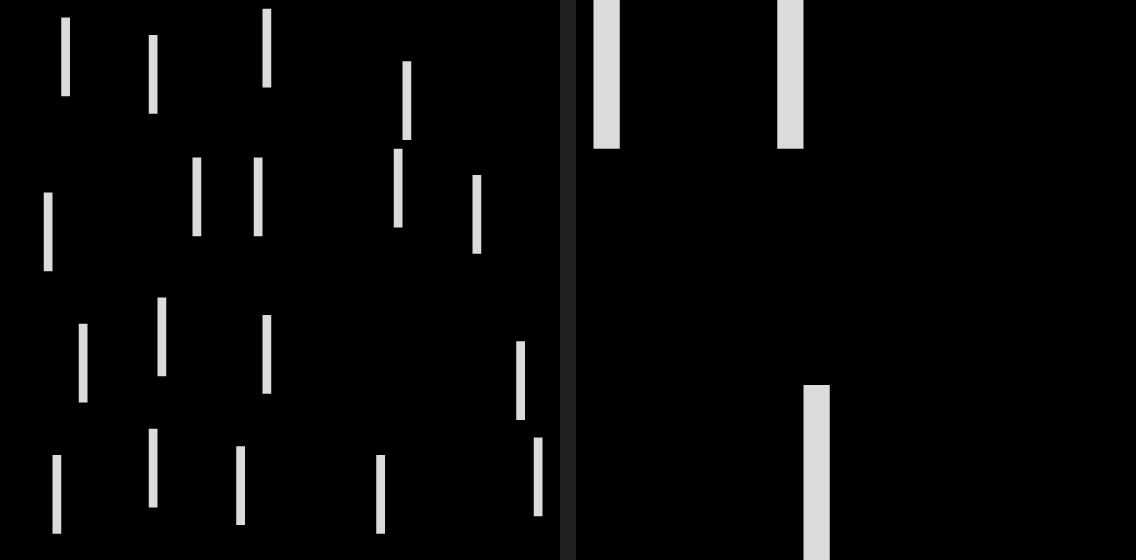
Left: the whole. Right: its middle third, enlarged.
This pattern is drawn by a WebGL 2 fragment shader. Its source:

```glsl
#version 300 es
precision highp float;

uniform vec2 u_resolution;
out vec4 fragColor;

const vec3 BACKGROUND = vec3(0.0);
const vec3 BAR_COLOR = vec3(0.86);
const float GRID_UNITS = 64.0;          // canvas side in grid units
const vec2 BAR_SIZE = vec2(1.0, 9.0);   // in grid units
const int COLUMNS = 5;
const int ROWS = 4;
const vec2 JITTER = vec2(9.0, 7.0);     // random shift inside a cell
const int GAP_PERIOD = 11;              // one cell in each period stays empty
const int GAP_PHASE = 8;
const uint SEED = 23u;

// Integer hash mapped to 0..1
float hash(uint n) {
    n = n * 747796405u + 2891336453u;
    n = ((n >> ((n >> 28u) + 4u)) ^ n) * 277803737u;
    n = (n >> 22u) ^ n;
    return float(n >> 8u) / 16777216.0;
}

// Lower left corner of the bar in a cell, snapped to the grid
vec2 barCorner(int index) {
    vec2 cellSize = GRID_UNITS / vec2(COLUMNS, ROWS);
    vec2 cell = vec2(index % COLUMNS, index / COLUMNS);
    uint key = uint(index) * 2u + SEED * 101u;
    vec2 shift = vec2(hash(key), hash(key + 1u)) * JITTER;
    return floor(cell * cellSize + shift + 0.5) + vec2(1.0, 0.0);
}

// Pixel coverage of an upright rectangle
float barCoverage(vec2 point, vec2 corner, vec2 pixel) {
    vec2 halfSize = 0.5 * BAR_SIZE;
    vec2 edge = abs(point - corner - halfSize) - halfSize;
    vec2 cover = clamp(0.5 - edge / pixel, 0.0, 1.0);
    return cover.x * cover.y;
}

void main() {
    vec2 pixel = GRID_UNITS / u_resolution;
    vec2 point = gl_FragCoord.xy * pixel;

    // Scatter one bar per occupied cell
    float coverage = 0.0;
    for (int i = 0; i < COLUMNS * ROWS; i++) {
        if (i % GAP_PERIOD == GAP_PHASE) continue;
        coverage = max(coverage, barCoverage(point, barCorner(i), pixel));
    }

    fragColor = vec4(mix(BACKGROUND, BAR_COLOR, coverage), 1.0);
}
```
